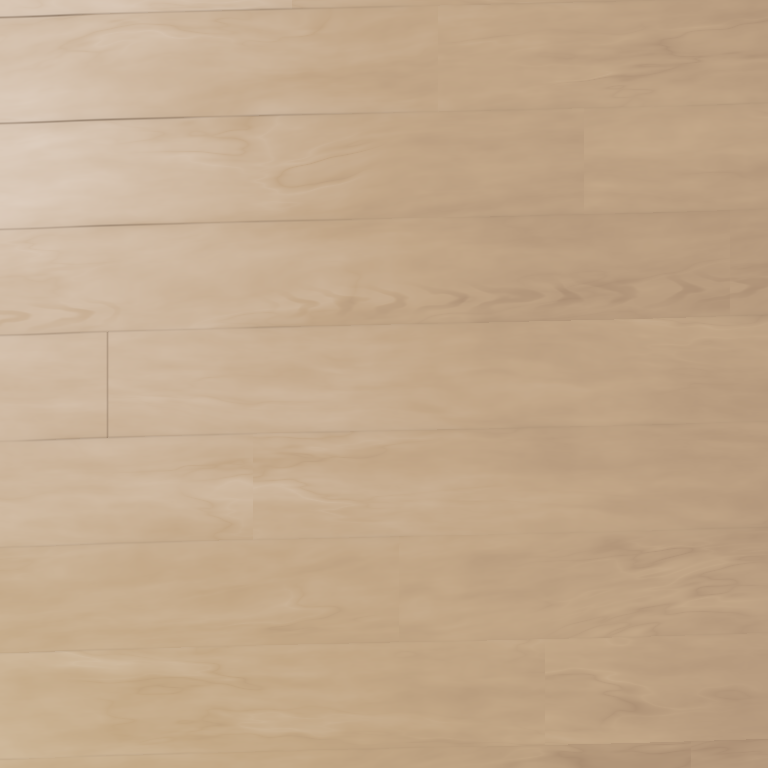
Give the GLSL for this texture, as a WebGL 1 fragment shader.

```glsl
precision highp float;
// Pale oak floor planks with veined grain, fine seams and light from the upper left.

uniform vec2 u_resolution;

#define PLANK_HEIGHT 0.138
#define PLANK_TILT 0.026
#define SEAM_OFFSET 0.426
#define SEAM_WIDTH 0.0010
#define GRAIN_CONTRAST 1.55
#define VEIN_CONTRAST 0.75
#define ARCH_CONTRAST 0.85
#define DARK_OAK vec3(0.714, 0.604, 0.492)
#define MID_OAK vec3(0.760, 0.652, 0.532)
#define PALE_OAK vec3(0.793, 0.699, 0.598)
#define SEAM_COLOR vec3(0.47, 0.38, 0.30)

float hash(vec2 p) {
  vec3 q = fract(vec3(p.xyx) * 0.1031);
  q += dot(q, q.yzx + 33.33);
  return fract((q.x + q.y) * q.z);
}

float noise(vec2 p) {
  vec2 cell = floor(p), f = fract(p);
  f = f * f * f * (f * (f * 6.0 - 15.0) + 10.0);
  float low = mix(hash(cell), hash(cell + vec2(1.0, 0.0)), f.x);
  float high = mix(hash(cell + vec2(0.0, 1.0)), hash(cell + 1.0), f.x);
  return mix(low, high, f.y) * 2.0 - 1.0;
}

float fbm(vec2 p) {
  float sum = 0.0, amplitude = 0.55;
  for (int i = 0; i < 4; i++) {
    sum += amplitude * noise(p);
    p = mat2(1.94, 0.18, -0.18, 1.94) * p + 17.3;
    amplitude *= 0.5;
  }
  return sum;
}

// Streaks along the plank, bent by a slow warp
float streakGrain(vec2 q) {
  float broad = fbm(q * vec2(2.2, 22.0));
  float fine = fbm(q * vec2(10.0, 62.0) + 40.0);
  float mottle = fbm(q * vec2(24.0, 42.0) + 90.0);
  return 0.40 * broad + 0.24 * fine + 0.20 * mottle;
}

// Thin dark and pale wisps that gather in patches
float veins(vec2 q) {
  float field = fbm(q * vec2(5.0, 26.0) + 130.0);
  float dark = exp(-abs(field - 0.08) * 16.0);
  float pale = exp(-abs(field + 0.12) * 14.0);
  float patches = smoothstep(-0.1, 0.6, fbm(q * vec2(3.5, 9.0) + 70.0));
  return (0.65 * pale - dark) * patches;
}

// Nested arches whose tips point right, strongest along one line of the plank
float archGrain(vec2 p, float across, float seed) {
  float center = 0.20 + 0.10 * noise(vec2(p.x * 3.0, seed * 50.0)) + 0.12 * p.x;
  float v = (across - center) * PLANK_HEIGHT;
  float warp = fbm(p * vec2(9.0, 22.0) + seed * 60.0);
  float rings = p.x + 3.2 * sqrt(v * v + 0.00001) + 0.075 * warp;
  float wave = sin(rings * 92.0 + 2.5 * noise(vec2(p.x * 9.0, seed * 30.0)));
  float dark = smoothstep(-0.1, 1.0, wave) - 0.30;
  float patches = smoothstep(-0.5, 0.3, noise(vec2(p.x * 4.0, seed * 9.0)));
  return -dark * exp(-v * v / 0.00022) * patches;
}

float lineMask(float distanceToLine, float width, float pixel) {
  return 1.0 - smoothstep(width - pixel, width + pixel * 1.2, abs(distanceToLine));
}

void main() {
  vec2 p = gl_FragCoord.xy / u_resolution.y;
  float pixel = 1.0 / u_resolution.y;

  // Plank layout
  float wobble = 0.0015 * noise(vec2(p.x * 6.0, 3.0));
  float level = (p.y - PLANK_TILT * p.x - SEAM_OFFSET + wobble) / PLANK_HEIGHT;
  float row = floor(level), across = level - row;
  float jointX = fract(0.14 - 0.19 * row);
  float side = step(jointX, p.x);
  float seed = hash(vec2(row + 23.0, 3.0));

  // Light falling from the left, with a pale sheen in the upper corner
  vec2 sheen = (p - vec2(0.0, 0.80)) / vec2(0.37, 0.38);
  float tone = 1.06 - 2.0 * p.x + 0.25 * (p.y - 0.5);
  tone += 1.55 * exp(-dot(sheen, sheen));

  // Wood figure
  vec2 q = p + vec2(seed * 31.0 + side * 0.07, seed * 17.0);
  q.y += (seed - 0.75) * 0.16 * p.x + 0.022 * fbm(q * vec2(4.0, 12.0));
  float archPlank = 1.0 - step(0.5, abs(mod(row, 6.0) - 1.0));
  tone += (seed - 0.5) * 0.25 + (side - 0.5) * 0.08;
  tone += 0.40 * fbm(p * vec2(2.6, 5.0) + 8.0);
  tone += GRAIN_CONTRAST * streakGrain(q);
  tone += VEIN_CONTRAST * veins(q) * (1.0 - 0.4 * archPlank);
  tone += ARCH_CONTRAST * archPlank * archGrain(p, across, seed);
  vec3 color = MID_OAK + max(tone, 0.0) * (PALE_OAK - MID_OAK)
             + min(tone, 0.0) * (MID_OAK - DARK_OAK);
  color.b -= 0.022 * (1.0 - p.x) * (1.0 - smoothstep(0.0, 0.5, p.y));

  // Long seams, crisp at the upper left and fading into soft shade elsewhere
  float seamDistance = (across - step(0.5, across)) * PLANK_HEIGHT;
  float fade = 1.0 - smoothstep(0.05, 0.60, p.x);
  float height = smoothstep(0.25, 0.80, p.y);
  float broken = 0.65 + 0.35 * noise(vec2(p.x * 14.0, floor(level + 0.5) * 5.0));
  float seam = lineMask(seamDistance, SEAM_WIDTH, pixel);
  float shade = exp(-abs(seamDistance) / 0.005);
  color = mix(color, SEAM_COLOR, seam * broken * (0.05 + 0.55 * fade * mix(0.12, 1.0, height)));
  color *= 1.0 - 0.030 * shade * broken * smoothstep(0.1, 0.4, p.y);

  // Short end joints
  float joint = lineMask(p.x - jointX, SEAM_WIDTH * 0.8, pixel);
  color = mix(color, SEAM_COLOR, joint * 0.42 * (1.0 - smoothstep(0.1, 0.3, jointX)));

  gl_FragColor = vec4(color, 1.0);
}
```
